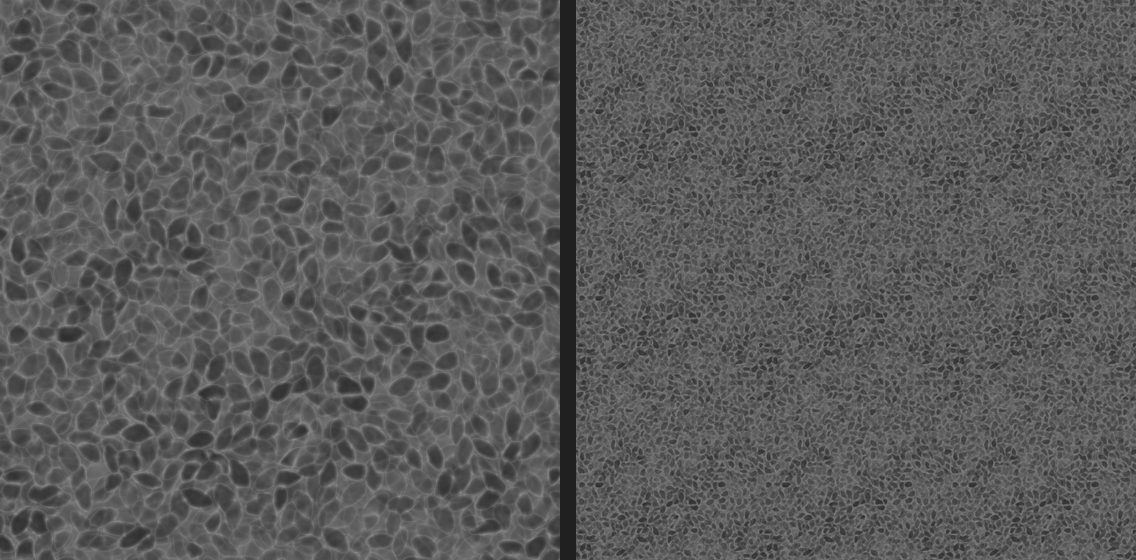
Left: one tile. Right: repeated 3 by 3.
Write a Shadertoy shader that draws this pattern.

```glsl
const float BASE_TONE = 0.405;
const float CORE_TONE = 0.215;
const float RIM_LIGHT = 0.075;
const float RIM_WIDTH = 0.0013;
const float BODY_FADE = 0.0065;
const float HALF_LENGTH = 0.0305;
const float HALF_WIDTH = 0.0165;
const float TIP_ROUNDING = 0.006;
const float JITTER = 0.8;
const float WARP = 0.005;
const float MOTTLE = 0.13;
const int LAYERS = 4;

float hash(vec2 p) {
    return fract(sin(dot(p, vec2(127.1, 311.7))) * 43758.5453);
}

// Value noise on a lattice that wraps after "period" cells
float noise(vec2 uv, float period, float seed) {
    vec2 p = uv * period;
    vec2 i = floor(p);
    vec2 f = fract(p);
    f = f * f * f * (f * (f * 6.0 - 15.0) + 10.0);
    vec2 a = mod(i, period) + seed;
    vec2 b = mod(i + 1.0, period) + seed;
    return mix(mix(hash(a), hash(vec2(b.x, a.y)), f.x),
               mix(hash(vec2(a.x, b.y)), hash(b), f.x), f.y);
}

float fbm(vec2 uv, float period, float seed) {
    float sum = 0.0;
    float gain = 0.5;
    for (int i = 0; i < 4; i++) {
        sum += gain * noise(uv, period, seed + float(i) * 17.3);
        period *= 2.0;
        gain *= 0.55;
    }
    return sum / 1.01;
}

// Signed distance to a lens with rounded tips, long axis along y
float lens(vec2 p, float halfWidth, float halfLength) {
    float sagitta = length(vec2(halfWidth, TIP_ROUNDING)) - TIP_ROUNDING;
    float radius = (halfLength * halfLength + sagitta * sagitta) / (2.0 * sagitta);
    float offset = radius - sagitta - TIP_ROUNDING;
    return length(vec2(length(vec2(p.x, TIP_ROUNDING)) + offset, p.y)) - radius;
}

// x: depth inside the nearest grain, cut where grains meet; y: its random value
vec2 grains(vec2 uv, float cells, float seed) {
    vec2 home = floor(uv * cells);
    float nearest = 1.0;
    float second = 1.0;
    float id = 0.0;
    for (int y = -1; y <= 1; y++)
    for (int x = -1; x <= 1; x++) {
        vec2 cell = home + vec2(x, y);
        vec2 key = mod(cell, cells) + seed;
        vec2 jitter = vec2(hash(key + 3.1), hash(key + 7.7)) - 0.5;
        vec2 p = uv - (cell + 0.5 + JITTER * jitter) / cells;
        float angle = 6.2831853 * hash(key + 13.9);
        float c = cos(angle);
        float s = sin(angle);
        p = vec2(c * p.x - s * p.y, s * p.x + c * p.y);
        float size = mix(0.82, 1.08, hash(key + 21.3));
        float width = HALF_WIDTH * mix(0.88, 1.12, hash(key + 29.7));
        float d = lens(p, width * size, HALF_LENGTH * size);
        if (d < nearest) {
            second = nearest;
            nearest = d;
            id = hash(key + 37.1);
        } else {
            second = min(second, d);
        }
    }
    return vec2(min(-nearest, 0.5 * (second - nearest)), id);
}

void mainImage(out vec4 fragColor, in vec2 fragCoord) {
    vec2 uv = fragCoord / iResolution.xy;
    float pixel = 1.0 / iResolution.y;
    float rimWidth = max(RIM_WIDTH, 0.6 * pixel);

    // Uneven outlines, fine mottling and broad clumps
    vec2 bend = vec2(noise(uv, 36.0, 5.0), noise(uv, 36.0, 91.0)) - 0.5;
    vec2 warped = uv + WARP * bend;
    float mottle = fbm(uv, 48.0, 41.0) - 0.5;
    float clump = noise(uv, 7.0, 63.0) - 0.5;
    float tone = BASE_TONE + 0.5 * MOTTLE * mottle;

    // Faint deep layers first, the dark front layer last
    for (int i = 0; i < LAYERS; i++) {
        float depth = float(i) / float(LAYERS - 1);
        float front = depth * depth;
        vec2 shift = vec2(0.37, 0.61) * float(i);
        vec2 grain = grains(warped + shift, 25.0, 50.0 * float(i) + 11.0);
        float strength = mix(0.30, 0.95, front) * mix(0.2, 1.0, grain.y);
        strength = clamp(strength * (1.0 + 0.7 * clump), 0.0, 0.95);
        float body = smoothstep(0.0, BODY_FADE, grain.x);
        tone = mix(tone, CORE_TONE + MOTTLE * mottle, strength * body);

        // Thin bright rim with a soft halo
        float gap = abs(grain.x);
        float rim = 0.7 * exp(-gap * gap / (rimWidth * rimWidth)) + 0.3 * exp(-gap / 0.0035);
        tone += RIM_LIGHT * mix(0.3, 1.0, front) * mix(0.6, 1.0, grain.y) * rim;
    }
    fragColor = vec4(vec3(tone), 1.0);
}
```
